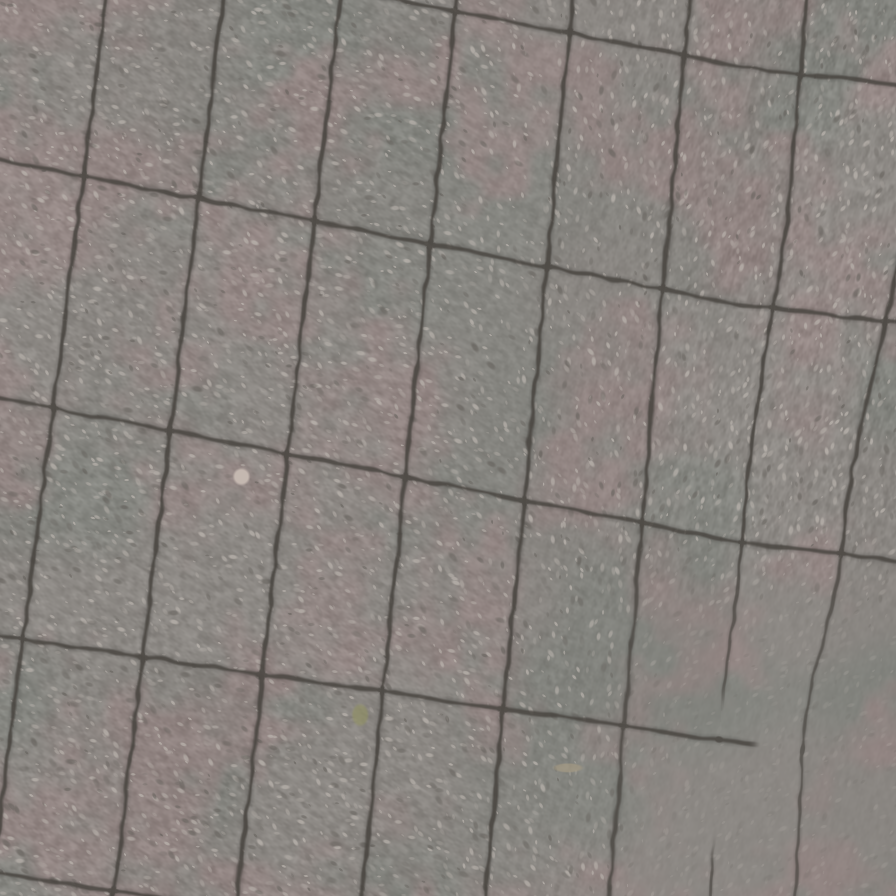
A WebGL 1 fragment shader for this texture:

```glsl
precision highp float;
uniform vec2 u_resolution;

#define COLUMN_STEP 0.1302
#define ROW_STEP 0.2656
#define JOINT_HALF_WIDTH 0.0019
#define JOINT_WOBBLE 0.0032
#define CHIP_CELLS 105.0
#define GRAIN_CONTRAST 0.12
#define STONE vec3(0.545, 0.530, 0.513)
#define PINK vec3(0.575, 0.525, 0.515)
#define GREEN_GREY vec3(0.515, 0.518, 0.497)
#define JOINT vec3(0.285, 0.270, 0.250)
#define CHIP vec3(0.735, 0.710, 0.685)

float hash(vec2 p) {
  vec3 q = fract(p.xyx * 0.1031);
  q += dot(q, q.yzx + 33.33);
  return fract((q.x + q.y) * q.z);
}

float noise(vec2 p) {
  vec2 i = floor(p), f = fract(p);
  f = f * f * (3.0 - 2.0 * f);
  return mix(mix(hash(i), hash(i + vec2(1, 0)), f.x),
             mix(hash(i + vec2(0, 1)), hash(i + vec2(1, 1)), f.x), f.y);
}

// Components of p along and across a direction
vec2 align(vec2 p, float angle) {
  float c = cos(angle), s = sin(angle);
  return vec2(c * p.x + s * p.y, c * p.y - s * p.x);
}

float grain(vec2 p, float angle) {
  vec2 q = align(p, angle) + 3.0;
  return 0.6 * noise(q * vec2(110, 210)) + 0.4 * noise(q * vec2(230, 400)) - 0.5;
}

// Scattered elongated stone fragments
float chips(vec2 p, float cells, float angle, float chance) {
  p *= cells;
  float cover = 0.0;
  for (int j = -1; j <= 1; j++) {
    for (int i = -1; i <= 1; i++) {
      vec2 cell = floor(p) + vec2(i, j);
      vec2 center = cell + 0.1 + 0.8 * vec2(hash(cell + 11.0), hash(cell + 47.0));
      float turn = angle + 1.2 * (hash(cell + 83.0) - 0.5);
      float size = mix(0.12, 0.36, hash(cell + 131.0));
      float d = length(align(p - center, turn) / vec2(1.7, 0.85)) / size;
      float strength = step(hash(cell + 197.0), chance) * mix(0.3, 1.0, hash(cell + 251.0));
      cover = max(cover, strength * (1.0 - smoothstep(0.4, 1.2, d)));
    }
  }
  return cover;
}

// Slab coordinates: slanted grid, pinched toward the lower right
vec2 slabGrid(vec2 p) {
  float pinch = smoothstep(0.70, 0.96, p.x)
    * (0.046 * smoothstep(0.20, 0.62, p.y) + 0.039 * smoothstep(0.62, 0.83, p.y));
  float column = (p.x + pinch - 0.1185 + 0.13 * p.y) / (COLUMN_STEP + 0.008 * p.y);
  float slope = 0.195 - 0.05 * smoothstep(0.47, 0.66, p.y - 0.19 * p.x);
  float run = p.x - 0.4 * max(p.x - 0.83, 0.0);
  return vec2(column, (p.y - slope * run - 0.1785) / ROW_STEP);
}

float spot(vec2 p, vec2 center, vec2 radius) {
  return 1.0 - smoothstep(0.75, 1.2, length((p - center) / radius));
}

void main() {
  vec2 p = gl_FragCoord.xy / u_resolution;
  p.y = 1.0 - p.y;
  float pixel = 1.0 / min(u_resolution.x, u_resolution.y);
  float smear = smoothstep(0.62, 0.77, p.x) * smoothstep(0.57, 0.72, p.y);
  vec2 grid = slabGrid(p);

  // Blotchy stone with a slight tint per slab
  vec3 color = mix(STONE, GREEN_GREY, smoothstep(0.35, 0.8, noise(p * 9.0 + 5.0)));
  float blush = 0.65 * noise(p * 11.0 + 40.0) + 0.35 * noise(p * 38.0 + 70.0);
  color = mix(color, PINK, smoothstep(0.42, 0.78, blush));
  color += 0.02 * (hash(floor(grid) + 19.0) - 0.5);

  // Grain and chips follow the stretched surface
  float turn = smoothstep(0.40, 0.85, p.x);
  float flow = mix(0.55, 1.85, turn) + 0.5 * smear;
  float texture = mix(grain(p, 0.55), grain(p, 1.85), turn);
  float detail = 1.0 - 0.7 * smear;
  color += GRAIN_CONTRAST * detail * texture;
  color = mix(color, CHIP, 0.75 * detail * chips(p, CHIP_CELLS, flow, 0.33));
  float pits = chips(p + 2.3, CHIP_CELLS * 0.8, flow, 0.16);
  color = mix(color, vec3(0.39, 0.375, 0.355), 0.6 * detail * pits);

  // Ragged joints, broken near the pinch
  vec2 wobble = vec2(noise(p * 65.0), noise(p * 50.0 + 90.0)) - 0.5;
  vec2 steps = vec2(COLUMN_STEP, ROW_STEP);
  vec2 away = abs((fract(grid + 0.5) - 0.5) * steps + JOINT_WOBBLE * wobble);
  vec2 width = JOINT_HALF_WIDTH * (0.65 + 0.8 * vec2(noise(p * 85.0 + 30.0), noise(p * 70.0)));
  width += 0.0015 * (1.0 - smoothstep(0.002, 0.007, length(away)));
  vec2 present = vec2(1.0 - spot(p, vec2(0.805, 0.865), vec2(0.07, 0.088)),
                      1.0 - smoothstep(0.835, 0.85, p.x) * smoothstep(0.70, 0.75, p.y));
  present.x *= 1.0 - 0.25 * smear;
  vec2 soft = vec2(0.0011 + pixel * 0.5);
  vec2 line = (1.0 - smoothstep(width - soft, width + soft, away)) * present;
  vec2 halo = (1.0 - smoothstep(vec2(0.001), vec2(0.007), away)) * present;
  color *= 1.0 - 0.13 * max(halo.x, halo.y);
  color = mix(color, JOINT, 0.85 * max(line.x, line.y * 0.95));

  // Stray marks
  color = mix(color, vec3(0.77, 0.72, 0.69), spot(p, vec2(0.2695, 0.532), vec2(0.009)));
  color = mix(color, vec3(0.56, 0.56, 0.37), 0.6 * spot(p, vec2(0.402, 0.798), vec2(0.009, 0.012)));
  color = mix(color, vec3(0.67, 0.62, 0.52), 0.6 * spot(p, vec2(0.634, 0.857), vec2(0.016, 0.005)));

  gl_FragColor = vec4(color, 1.0);
}
```
